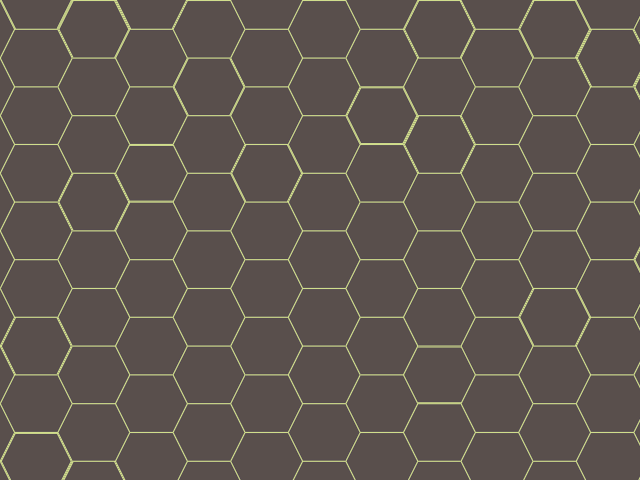
Write a Shadertoy shader that draws this pattern.

```glsl
// Thin lime honeycomb of flat-topped hexagons on warm dark grey.
// Two staggered lattices give the nearest cell; edge distances draw its outline,
// and a hash gives some cells a second, slightly inset stroke that looks thicker.

const float PITCH = 0.12;          // column and row spacing, in canvas heights
const float LINE_HALF = 0.00122;   // half the line width
const float INSET = 0.0018;        // shift of the second stroke
const float HALO = 0.0022;         // width of the faint tint beside a line
const vec2 ORIGIN = vec2(0.0755, 0.001);

const vec3 GROUND = vec3(0.35, 0.31, 0.30);
const vec3 SHADE = vec3(0.33, 0.29, 0.31);
const vec3 LIME = vec3(0.82, 0.87, 0.55);

float hash(vec2 cell, float seed) {
    return fract(sin(dot(cell, vec2(127.1, 311.7)) + seed) * 43758.5453);
}

// Distances to the flat and slanted sides, positive inside the hexagon
vec2 sideDistances(vec2 p) {
    p = abs(p);
    return vec2(0.5 - p.y, (1.25 - 2.0 * p.x - p.y) / sqrt(5.0));
}

// Centre of the hexagon holding q, in pitch units
vec2 hexCentre(vec2 q) {
    vec2 period = vec2(2.0, 1.0);
    vec2 even = period * round(q / period);
    vec2 odd = period * (floor(q / period) + 0.5);
    return sideDistances(q - even).y > 0.0 ? even : odd;
}

// Occasional inset of the flat and slanted sides
vec2 cellInset(vec2 cell, float amount) {
    float flatSides = step(0.96, hash(cell, 2.3));
    float slantedSides = step(0.78, hash(cell, 7.9));
    return amount * vec2(flatSides, slantedSides);
}

// Antialiased coverage of a stroke of the given half width
float stroke(float dist, float halfWidth, float pixel) {
    return clamp((halfWidth - dist) / pixel + 0.5, 0.0, 1.0);
}

void mainImage(out vec4 fragColor, in vec2 fragCoord) {
    float pixel = 1.0 / iResolution.y;
    vec2 uv = fragCoord * pixel;

    // Lattice hangs from the upper left corner
    vec2 q = (vec2(uv.x, 1.0 - uv.y) - ORIGIN) / PITCH;
    vec2 centre = hexCentre(q);
    vec2 sides = sideDistances(q - centre) * PITCH;

    // Shared outline plus the cell's own inset outline
    vec2 inner = sides - cellInset(centre, INSET);
    float outline = min(sides.x, sides.y);
    float dist = min(outline, abs(min(inner.x, inner.y)));

    // Faint tint first, bright line on top
    vec3 color = mix(GROUND, SHADE, stroke(dist, LINE_HALF + HALO, pixel));
    color = mix(color, LIME, stroke(dist, LINE_HALF, pixel));
    fragColor = vec4(color, 1.0);
}
```
